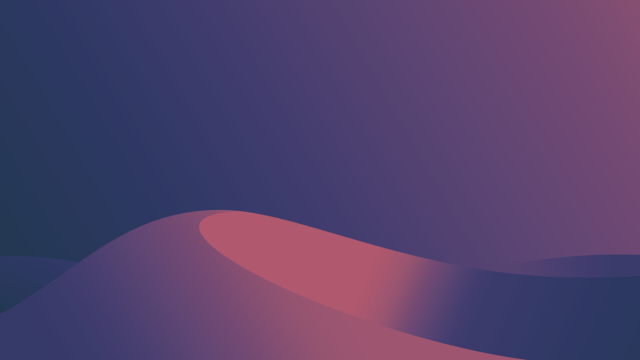
This background is drawn by a Shadertoy shader. Its source:

```glsl
// Dusk dunes: a diagonal sky gradient above two faint far dunes and one large dune
// with a lit inner slope. Outlines are Bezier curves solved as heights over x,
// and every surface takes its colour from one shared dusk ramp.

#define LIGHT_DIR vec2(0.87, 0.50)   // sky and front face brighten this way
#define SHADE_DIR vec2(0.90, -0.40)  // inner slope darkens this way
#define SKY_START 0.20
#define SKY_RATE 2.45
#define FRONT_RANGE vec2(0.10, 0.95)
#define SLOPE_RANGE vec2(0.80, 1.17)
#define TIP_X 0.553                  // leftmost point of the inner slope

// Colour ramp from teal (0) to coral (6)
vec3 duskRamp(float k) {
    const vec3 stops[7] = vec3[7](
        vec3(0.14, 0.22, 0.33),   // teal
        vec3(0.18, 0.22, 0.39),   // navy
        vec3(0.26, 0.24, 0.435),  // indigo
        vec3(0.36, 0.27, 0.45),   // plum
        vec3(0.46, 0.29, 0.45),   // mauve
        vec3(0.59, 0.33, 0.44),   // rose
        vec3(0.69, 0.345, 0.43)); // coral
    k = clamp(k, 0.0, 5.999);
    int i = int(k);
    return mix(stops[i], stops[i + 1], fract(k));
}

vec2 bezier(vec2 a, vec2 b, vec2 c, vec2 d, float t) {
    float s = 1.0 - t;
    return s * s * s * a + 3.0 * s * s * t * b + 3.0 * s * t * t * c + t * t * t * d;
}

// Height of a curve with rising x, found by bisection
float bezierHeight(vec2 a, vec2 b, vec2 c, vec2 d, float x) {
    float t = 0.5, stepSize = 0.25;
    for (int i = 0; i < 18; i++) {
        t += bezier(a, b, c, d, t).x < x ? stepSize : -stepSize;
        stepSize *= 0.5;
    }
    return bezier(a, b, c, d, t).y;
}

// Smooth coverage of the positive side of an edge
float fill(float d) {
    return clamp(0.5 + d / max(fwidth(d), 1e-5), 0.0, 1.0);
}

// Outline of the large dune: windward rise, then the long fall to the right
float crestHeight(float x) {
    const vec2 peak = vec2(0.613, 0.417);
    float rise = bezierHeight(vec2(0.0, 0.127), vec2(0.220, 0.248),
                              vec2(0.347, 0.417), peak, x);
    float fall = bezierHeight(peak, vec2(0.833, 0.417),
                              vec2(1.157, 0.229), vec2(1.620, 0.229), x);
    float tail = max(x - 1.62, 0.0);
    return (x < peak.x ? rise : fall) + 0.2 * tail * tail;
}

void mainImage(out vec4 fragColor, in vec2 fragCoord) {
    // Height is 1; the width is fitted to 16:9
    vec2 p = fragCoord / iResolution.xy * vec2(16.0 / 9.0, 1.0);
    float light = dot(p, LIGHT_DIR);
    float shade = dot(p, SHADE_DIR);

    // Sky
    vec3 color = duskRamp((light - SKY_START) * SKY_RATE);

    // Far dunes
    float leftTop = 0.289 - 0.5 * (p.x - 0.03) * (p.x - 0.03);
    vec3 leftColor = duskRamp(0.9 + 2.0 * p.x - 6.0 * (leftTop - p.y));
    color = mix(color, leftColor, fill(leftTop - p.y));

    float rightTop = 0.293 - 0.3 * (p.x - 1.72) * (p.x - 1.72);
    vec3 rightColor = duskRamp(mix(2.8, 1.6, smoothstep(1.38, 1.75, p.x)));
    color = mix(color, rightColor, fill(rightTop - p.y));

    // Front face of the large dune
    float dune = fill(crestHeight(p.x) - p.y);
    float frontLight = smoothstep(FRONT_RANGE.x, FRONT_RANGE.y, light);
    vec3 duneColor = duskRamp(1.4 + 3.9 * frontLight);

    // Inner slope, held between the crown arc and the sweeping ridge
    const vec2 tip = vec2(TIP_X, 0.370);
    float crown = bezierHeight(tip, vec2(TIP_X, 0.400),
                               vec2(0.606, 0.414), vec2(0.694, 0.414), p.x);
    float ridge = bezierHeight(tip, vec2(TIP_X, 0.271),
                               vec2(1.088, 0.046), vec2(1.481, -0.002), p.x);
    float slope = fill(crown - p.y) * fill(p.y - ridge) * fill(p.x - TIP_X);
    float slopeTone = mix(6.0, 1.6, smoothstep(SLOPE_RANGE.x, SLOPE_RANGE.y, shade));
    slopeTone -= 2.4 * max(shade - SLOPE_RANGE.y, 0.0);
    duneColor = mix(duneColor, duskRamp(slopeTone), slope);

    fragColor = vec4(mix(color, duneColor, dune), 1.0);
}
```
